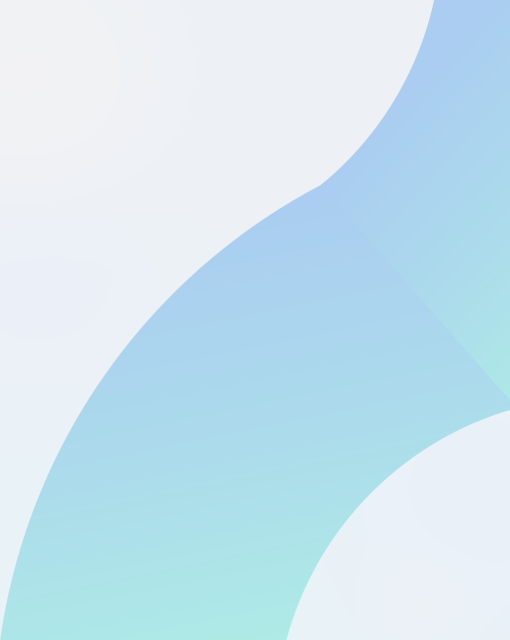
Give the GLSL for this background, as a Shadertoy shader.

```glsl
// Pale misty backdrop crossed by two broad curved bands shading from sky blue to mint.

// Geometry, in units of the canvas height
const vec2  RING_CENTER  = vec2(0.944, -0.133);
const float RING_OUTER   = 0.953;
const float RING_INNER   = 0.514;
const vec2  DISC_CENTER  = vec2(0.176, 1.109);
const float DISC_RADIUS  = 0.514;
const vec2  SEAM_START   = vec2(0.501, 0.711);
const vec2  SEAM_NORMAL  = vec2(0.751, 0.660);

// Gradient directions and lengths, both starting at the seam
const vec2  LOWER_DIR    = vec2(0.20, -0.98);
const float LOWER_LENGTH = 0.686;
const vec2  UPPER_DIR    = vec2(0.75, -0.66);
const float UPPER_LENGTH = 0.48;

// Colours
const vec3 SKY       = vec3(0.667, 0.802, 0.945);
const vec3 AQUA      = vec3(0.673, 0.855, 0.925);
const vec3 MINT      = vec3(0.682, 0.918, 0.902);
const vec3 MIST      = vec3(0.928, 0.946, 0.962);
const vec3 WARM_MIST = vec3(0.950, 0.949, 0.955);
const vec3 LILAC     = vec3(0.919, 0.941, 0.974);
const vec3 COOL_MIST = vec3(0.910, 0.950, 0.968);

// Coverage of the side where the signed distance is negative
float fill(float dist) {
    float pixel = 1.0 / iResolution.y;
    return 1.0 - smoothstep(-0.75 * pixel, 0.75 * pixel, dist);
}

// Soft round glow, 1 at its centre
float glow(vec2 p, vec2 center, float radius) {
    vec2 d = (p - center) / radius;
    return exp(-dot(d, d));
}

// Sky to aqua to mint
vec3 bandColor(float t) {
    t = clamp(t, 0.0, 1.0);
    vec3 firstHalf = mix(SKY, AQUA, min(t * 2.0, 1.0));
    return mix(firstHalf, MINT, max(t * 2.0 - 1.0, 0.0));
}

// Faint tints drifting over the backdrop
vec3 backdrop(vec2 p) {
    vec3 color = mix(COOL_MIST, MIST, smoothstep(0.10, 0.65, p.y));
    color = mix(color, LILAC, 0.9 * glow(p, vec2(0.06, 0.58), 0.20));
    color = mix(color, WARM_MIST, 0.9 * glow(p, vec2(0.04, 0.88), 0.20));
    color = mix(color, LILAC, 0.9 * glow(p, vec2(0.75, 0.22), 0.26));
    return mix(color, MIST, 0.7 * glow(p, vec2(0.65, 0.05), 0.08));
}

void mainImage(out vec4 fragColor, in vec2 fragCoord) {
    vec2 p = fragCoord / iResolution.y;
    vec2 fromSeam = p - SEAM_START;
    vec3 color = backdrop(p);

    // Lower band: a wide ring
    float ringDist = length(p - RING_CENTER);
    float ring = max(ringDist - RING_OUTER, RING_INNER - ringDist);
    vec3 lowerColor = bandColor(dot(fromSeam, LOWER_DIR) / LOWER_LENGTH);
    color = mix(color, lowerColor, fill(ring));

    // Upper band: beyond the seam and outside the pale disc
    float disc = DISC_RADIUS - length(p - DISC_CENTER);
    float upper = max(disc, -dot(fromSeam, SEAM_NORMAL));
    vec3 upperColor = bandColor(dot(fromSeam, UPPER_DIR) / UPPER_LENGTH);
    color = mix(color, upperColor, fill(upper));

    fragColor = vec4(color, 1.0);
}
```
